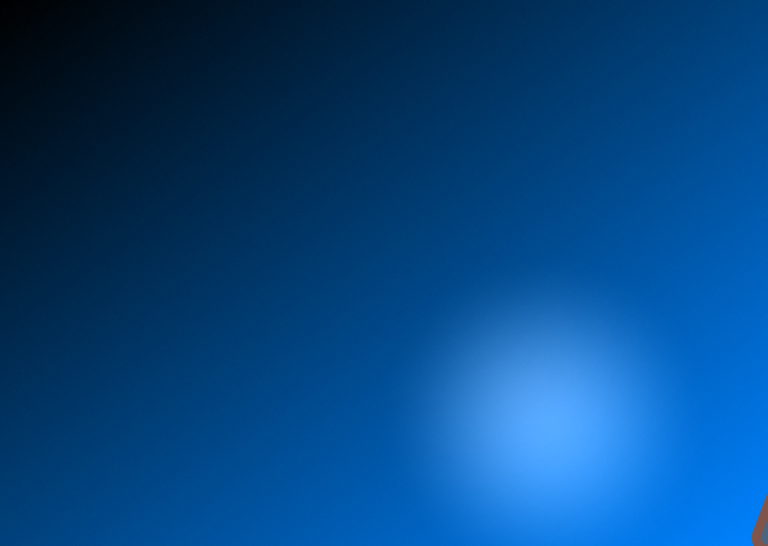
This background is drawn by a Shadertoy shader. Its source:

```glsl
// Diagonal black-to-blue gradient with a soft round glow and a small rounded corner accent.

float hash(vec2 p) {
    return fract(sin(dot(p, vec2(12.9898, 78.233))) * 43758.5453);
}

float capsule(vec2 p, vec2 a, vec2 b, float radius) {
    vec2 axis = b - a;
    float h = clamp(dot(p - a, axis) / dot(axis, axis), 0.0, 1.0);
    return length(p - a - axis * h) - radius;
}

void mainImage(out vec4 fragColor, in vec2 fragCoord) {
    vec2 uv = fragCoord / iResolution.xy;
    float aspect = iResolution.x / iResolution.y;
    vec2 p = vec2(uv.x * aspect, uv.y);
    float pixel = 1.0 / iResolution.y;

    // Diagonal gradient, darkest at the upper left
    float t = 0.5 * (uv.x + 1.0 - uv.y);
    vec3 midBlue = vec3(0.0, 0.255, 0.485);
    vec3 color = mix(vec3(0.0), midBlue, min(t * 2.0, 1.0));
    color = mix(color, vec3(0.0, 0.51, 1.0), max(t * 2.0 - 1.0, 0.0));

    // Soft glow
    float glowDistance = length(p - vec2(0.71 * aspect, 0.23));
    float glow = 1.0 - smoothstep(0.0, 0.31, glowDistance);
    color += vec3(0.34, 0.29, 0.28) * glow;

    // Rounded accent at the lower right
    vec2 corner = p - vec2(aspect, 0.0);
    float accent = capsule(corner, vec2(0.0, 0.015), vec2(0.106, 0.295), 0.03);
    vec3 accentColor = mix(vec3(0.30, 0.39, 0.49), vec3(0.50, 0.33, 0.29),
                           smoothstep(-0.019, -0.015, accent));
    color = mix(color, accentColor, 1.0 - smoothstep(-pixel, pixel, accent));

    // Faint grain on a canvas-relative grid
    color += (hash(floor(p * 364.0)) - 0.5) * 0.008;

    fragColor = vec4(clamp(color, 0.0, 1.0), 1.0);
}
```
